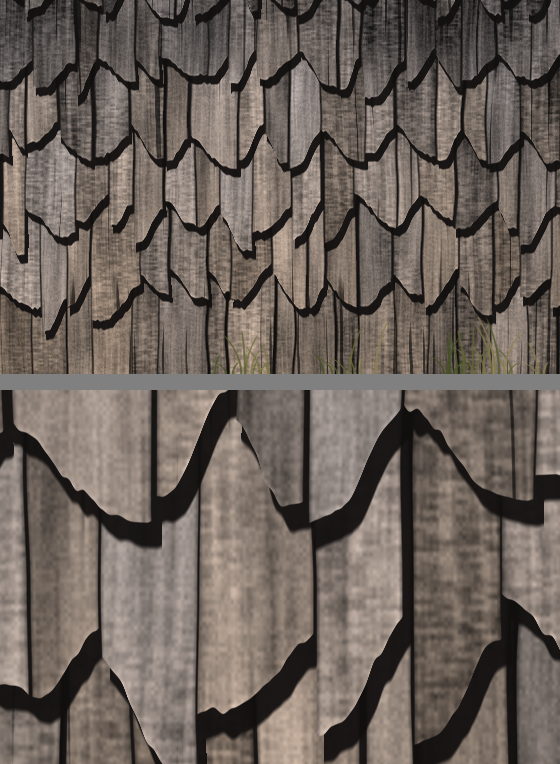
Top, the full canvas; bottom, a detail of the centre.
Reproduce this texture procedurally as a WebGL 2 fragment shader.

```glsl
#version 300 es
precision highp float;
uniform vec2 u_resolution;
out vec4 fragColor;

float hash(vec2 p) {
  vec3 q = fract(vec3(p.xyx) * vec3(0.1031, 0.1030, 0.0973));
  q += dot(q, q.yzx + 33.33);
  return fract((q.x + q.y) * q.z);
}

float noise(vec2 p) {
  vec2 i = floor(p), f = fract(p);
  f = f * f * (3.0 - 2.0 * f);
  return mix(mix(hash(i), hash(i + vec2(1, 0)), f.x),
             mix(hash(i + vec2(0, 1)), hash(i + vec2(1, 1)), f.x), f.y);
}

// Irregular vertical joint between neighbouring shingles
float joint(float i, float row) {
  return (i + 0.66 * (hash(vec2(i + 40.0, row * 17.0 + 3.0)) - 0.5)) * 0.088;
}

// Returns height above the cut end and distance inside the sides
vec2 shingle(vec2 p, float row, out float id) {
  float x = p.x + 0.009 * (noise(vec2(p.x * 14.0, p.y * 9.0) + row * 7.3) - 0.5);
  id = floor(x / 0.088);
  if (x < joint(id, row)) id -= 1.0;
  else if (x >= joint(id + 1.0, row)) id += 1.0;
  float left = joint(id, row), right = joint(id + 1.0, row);
  float t = (x - left) / (right - left);
  vec2 key = vec2(id + 71.0, row * 13.0 + 5.0);

  // Mirrored pairs form scallops; a few are turned or worn short
  float turned = step(0.86, hash(key + 9.1));
  if (mod(id + row + turned, 2.0) < 0.5) t = 1.0 - t;
  float wear = 1.0 - p.y;
  float curve = 0.72 * smoothstep(0.05, 0.72, t) + 0.28 * sqrt(clamp(t, 0.0, 1.0));
  float end = 0.052 + row * 0.2 - curve * mix(0.055, 0.105, hash(key + 2.7));
  end += (hash(key + 4.3) - 0.5) * (0.02 + 0.065 * wear);
  end += 0.035 * (noise(vec2(p.x * 3.0, row * 5.0)) - 0.5);
  end += 0.007 * (noise(vec2(x * 130.0, row)) - 0.5) + 0.012 * (noise(vec2(x * 45.0, row + 8.0)) - 0.5);
  if (row < 0.5) end = -1.0;

  float gap = hash(vec2(id + 19.0, row + 31.0));
  float side = min(x - left - 0.001 - 0.009 * gap * gap, right - x - 0.0007);
  return vec2(p.y - end, side);
}

// Weathered wood: long grain, saw ripples, cracks and stains
vec3 wood(vec2 p, float id, float row) {
  vec2 key = vec2(id + 53.0, row * 11.0 + 2.0);
  float tint = hash(key), shade = hash(key + 6.6);
  vec2 q = p + key * 3.17;
  q.x += 0.008 * noise(q * vec2(9.0, 7.0)) + (tint - 0.5) * 0.06 * p.y;
  float grain = 0.55 * noise(q * vec2(95.0, 3.5)) + 0.45 * noise(q * vec2(240.0, 11.0)) - 0.5;
  float ripple = noise(q * vec2(75.0, 190.0)) - 0.5;
  float speck = noise(q * vec2(330.0, 260.0)) - 0.5;
  float stain = noise(q * vec2(22.0, 7.0)) - 0.5;
  float rough = smoothstep(0.25, 0.7, noise(q * 5.0));

  float tone = 0.47 + (shade - 0.5) * 0.2 - 0.13 * smoothstep(0.72, 0.95, p.y);
  tone -= 0.07 * smoothstep(0.95, 1.3, p.x) * smoothstep(0.4, 0.7, p.y);
  tone += 0.27 * grain + (0.05 + 0.15 * rough) * ripple + 0.09 * speck + 0.17 * stain;
  tone *= 1.0 - 0.6 * smoothstep(0.84, 0.93, noise(q * vec2(110.0, 2.2) + 40.0));
  float warm = clamp(0.75 - 0.75 * p.y + 0.6 * (tint - 0.4), 0.0, 1.0);
  return tone * mix(vec3(1.04, 0.98, 0.96), vec3(1.1, 0.96, 0.84), warm);
}

void main() {
  vec2 p = gl_FragCoord.xy / u_resolution.y;
  float px = 1.0 / u_resolution.y;
  vec3 shadow = vec3(0.065, 0.056, 0.055);
  vec3 color = shadow;
  float id, upperId;

  // Courses overlap from the ground upward
  for (float row = 0.0; row < 6.0; row++) {
    vec2 d = shingle(p, row, id);
    vec2 overhang = shingle(p + vec2(-0.009, 0.023), row, upperId);
    color = mix(color, shadow, 0.94 * smoothstep(-0.003, 0.003, overhang.x));
    vec3 face = wood(p, id, row);
    face *= 1.0 + 0.14 * (1.0 - smoothstep(0.0, 0.008, d.x));
    face *= 0.72 + 0.28 * smoothstep(0.0, 0.004, d.y);
    float cover = smoothstep(-px, px, d.x) * smoothstep(-px, px, d.y);
    color = mix(color, face, cover);
  }

  // Sparse grass in loose tufts along the ground
  for (float i = 0.0; i < 48.0; i++) {
    float a = hash(vec2(i, 3.0)), b = hash(vec2(i, 8.0)), c = hash(vec2(i, 15.0));
    float tuft = hash(vec2(floor(a * 8.0), 27.0));
    float root = 0.36 + 1.1 * tuft + (b - 0.5) * 0.16;
    float height = 0.03 + 0.13 * c * c;
    float t = p.y / height;
    float bend = root + (fract(a * 7.0) - 0.5) * 0.11 * t * t;
    float blade = 1.0 - smoothstep(0.0, 0.0012 + px, abs(p.x - bend) - 0.001 * (1.0 - t));
    vec3 green = mix(vec3(0.25, 0.31, 0.13), vec3(0.58, 0.52, 0.33), b);
    color = mix(color, green, 0.8 * blade * (1.0 - smoothstep(0.85, 1.0, t)));
  }
  fragColor = vec4(clamp(color, 0.0, 1.0), 1.0);
}
```
